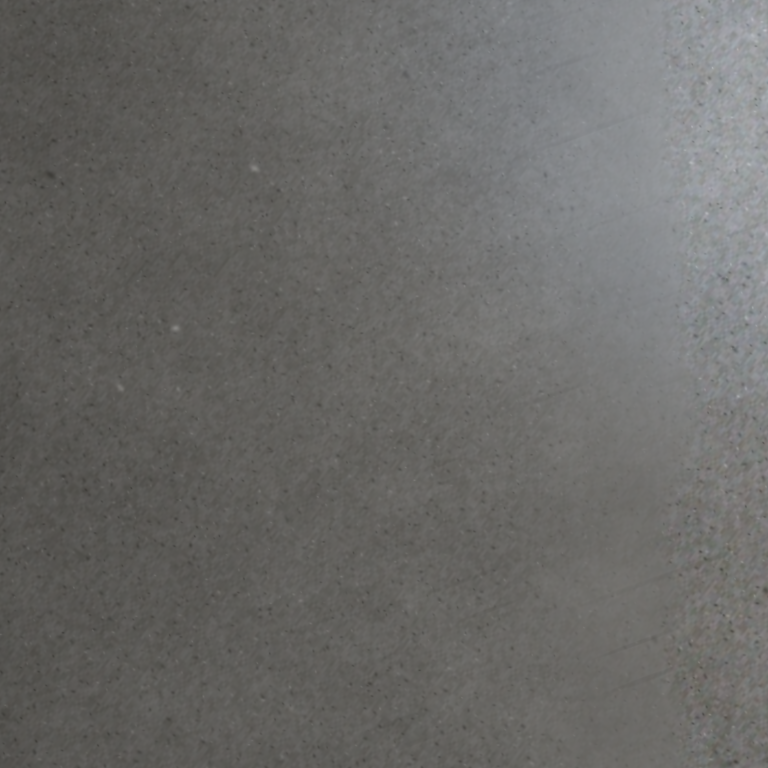
This texture is drawn by a WebGL 2 fragment shader. Its source:

```glsl
#version 300 es
precision highp float;
// Worn grey concrete under a cool light that falls from the upper right.
// A smooth light gradient carries cloudy mottling, fine slanted grain,
// scattered pits and chips, and a rougher strip along the right side.

uniform vec2 u_resolution;
out vec4 fragColor;

// Integer hash of a lattice cell, giving three values in 0..1
vec3 hash3(vec2 cell, uint seed) {
    uvec3 v = uvec3(uvec2(ivec2(cell) + 4096), seed);
    v = v * 1664525u + 1013904223u;
    v.x += v.y * v.z; v.y += v.z * v.x; v.z += v.x * v.y;
    v ^= v >> 16u;
    v.x += v.y * v.z; v.y += v.z * v.x; v.z += v.x * v.y;
    return vec3(v >> 8u) / 16777216.0;
}

// Three independent channels of smooth value noise, centred on zero
vec3 noise3(vec2 p, uint seed) {
    vec2 i = floor(p), f = fract(p);
    f = f * f * (3.0 - 2.0 * f);
    vec3 low = mix(hash3(i, seed), hash3(i + vec2(1, 0), seed), f.x);
    vec3 high = mix(hash3(i + vec2(0, 1), seed), hash3(i + vec2(1, 1), seed), f.x);
    return mix(low, high, f.y) - 0.5;
}

float fbm(vec2 p, uint seed) {
    float sum = 0.0, weight = 0.5;
    for (uint k = 0u; k < 5u; k++) {
        sum += weight * noise3(p, seed + k).x;
        p = mat2(1.6, 1.2, -1.2, 1.6) * p;
        weight *= 0.55;
    }
    return sum;
}

// Soft elongated flecks, one at most per cell; coverage is the share of cells used
float flecks(vec2 uv, float cells, float coverage, float radius, uint seed) {
    vec2 p = uv * cells, home = floor(p);
    float mask = 0.0;
    for (int y = -1; y <= 1; y++)
    for (int x = -1; x <= 1; x++) {
        vec2 cell = home + vec2(x, y);
        vec3 place = hash3(cell, seed), kind = hash3(cell, seed + 1u);
        vec2 d = p - cell - place.xy;
        float angle = -0.7 + 1.4 * (kind.x - 0.5);
        vec2 axis = vec2(cos(angle), sin(angle));
        d = vec2(dot(d, axis) * 0.65, dot(d, vec2(-axis.y, axis.x)));
        float size = radius * cells * mix(0.6, 1.3, kind.y);
        float fleck = exp(-dot(d, d) / (size * size)) * mix(0.35, 1.0, kind.z);
        mask = max(mask, fleck * step(place.z, coverage));
    }
    return mask;
}

void main() {
    vec2 uv = gl_FragCoord.xy / u_resolution;

    // Broad light: a slope to the right plus a glow at the upper right
    vec2 toGlow = (uv - vec2(1.02, 0.86)) / vec2(0.38, 0.40);
    float glow = exp(-dot(toGlow, toGlow));
    float light = 0.326 + 0.105 * uv.x + 0.185 * glow;
    light += 0.02 * smoothstep(0.4, 1.0, uv.y) * smoothstep(0.0, 0.5, uv.x);

    // Cloudy mottling, wide and slightly slanted
    light += 0.050 * fbm(uv * vec2(4.0, 5.5) + uv.yx * vec2(1.5, 0.0), 11u);
    light += 0.034 * fbm(uv * 17.0, 23u);

    // Rough strip with a ragged edge, beside a smoother polished band
    float edge = uv.x + 0.09 * fbm(uv * 7.0, 37u);
    float rough = smoothstep(0.85, 0.91, edge);
    float polished = smoothstep(0.62, 0.82, edge) * (1.0 - rough);
    float strength = 1.0 - 0.55 * polished + 0.65 * rough;

    // Fine grain, stretched along the falling diagonal
    vec2 slant = mat2(0.8, 0.6, -0.6, 0.8) * uv;
    vec3 fine = noise3(slant * vec2(280.0, 210.0), 41u);
    vec3 medium = noise3(slant * vec2(125.0, 95.0), 43u);
    light += strength * (0.042 * fine.x + 0.026 * medium.x);

    // Small pits and pale grit, then a few larger marks
    light -= 0.075 * strength * flecks(uv, 75.0, 0.34, 0.0019, 51u);
    light += 0.065 * strength * flecks(uv, 62.0, 0.26, 0.0017, 61u);
    light -= 0.100 * flecks(uv, 12.0, 0.10, 0.0034, 71u);
    light += 0.170 * flecks(uv, 9.0, 0.07, 0.0036, 81u);

    // Faint broken scuffs rising to the right
    vec2 along = mat2(0.94, -0.34, 0.34, 0.94) * uv;
    float scuff = noise3(along * vec2(6.0, 85.0), 91u).y;
    light -= 0.022 * smoothstep(0.28, 0.48, scuff) * smoothstep(0.3, 0.7, uv.x);

    // Warm shade, cool glow, and a trace of colour in the grain
    float cool = glow + 0.35 * smoothstep(0.45, 1.0, uv.y) * uv.x;
    vec3 tint = mix(vec3(0.008, 0.002, -0.012), vec3(-0.010, 0.001, 0.013),
                    smoothstep(0.0, 0.75, cool));
    tint += (0.008 + 0.026 * rough) * medium.yzx * vec3(1.0, 0.6, 1.0);
    fragColor = vec4(clamp(vec3(light) + tint, 0.0, 1.0), 1.0);
}
```
